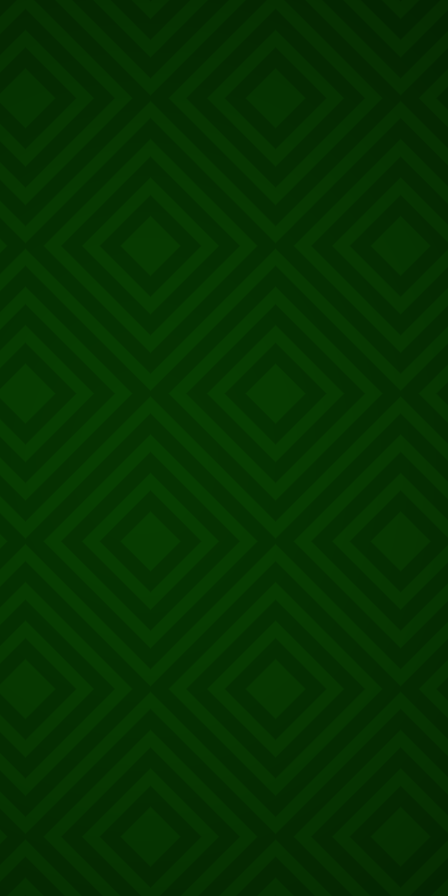
Give the GLSL for this pattern, as a Shadertoy shader.

```glsl
#define TILE vec2(0.5583, 0.6594)
#define ANCHOR vec2(0.336, 0.7917)
#define CORE 0.0669
#define RING_STEP 0.0859
#define RING_WIDTH 0.0392
#define DARK_GREEN vec3(0.018, 0.196, 0.0)
#define LIGHT_GREEN vec3(0.025, 0.239, 0.0)
#define GLOW_CENTER vec2(0.32, 0.49)
#define GLOW_FALLOFF vec2(0.35, 1.0)

// Diamond distance to the nearest point of a rectangular lattice
float latticeDiamond(vec2 p) {
    vec2 q = abs((fract(p / TILE + 0.5) - 0.5) * TILE);
    return q.x + q.y;
}

// Signed distance to the light bands: solid core plus concentric rings
float bandDistance(float d) {
    float fromRing = d - CORE + 0.5 * RING_WIDTH;
    float ring = abs(fract(fromRing / RING_STEP + 0.5) - 0.5) * RING_STEP;
    return min(ring - 0.5 * RING_WIDTH, d - CORE);
}

void mainImage(out vec4 fragColor, in vec2 fragCoord) {
    vec2 uv = fragCoord / iResolution.xy;
    vec2 p = fragCoord / iResolution.x - ANCHOR;

    // Two interleaved lattices give the staggered rows
    float d = min(latticeDiamond(p), latticeDiamond(p + 0.5 * TILE));
    float edge = 1.4 / iResolution.x;
    float light = 1.0 - smoothstep(-edge, edge, bandDistance(d));
    vec3 color = mix(DARK_GREEN, LIGHT_GREEN, light);

    // Soft glow fading toward the borders
    vec2 g = uv - GLOW_CENTER;
    color /= 1.0 + dot(GLOW_FALLOFF, g * g);

    fragColor = vec4(color, 1.0);
}
```
